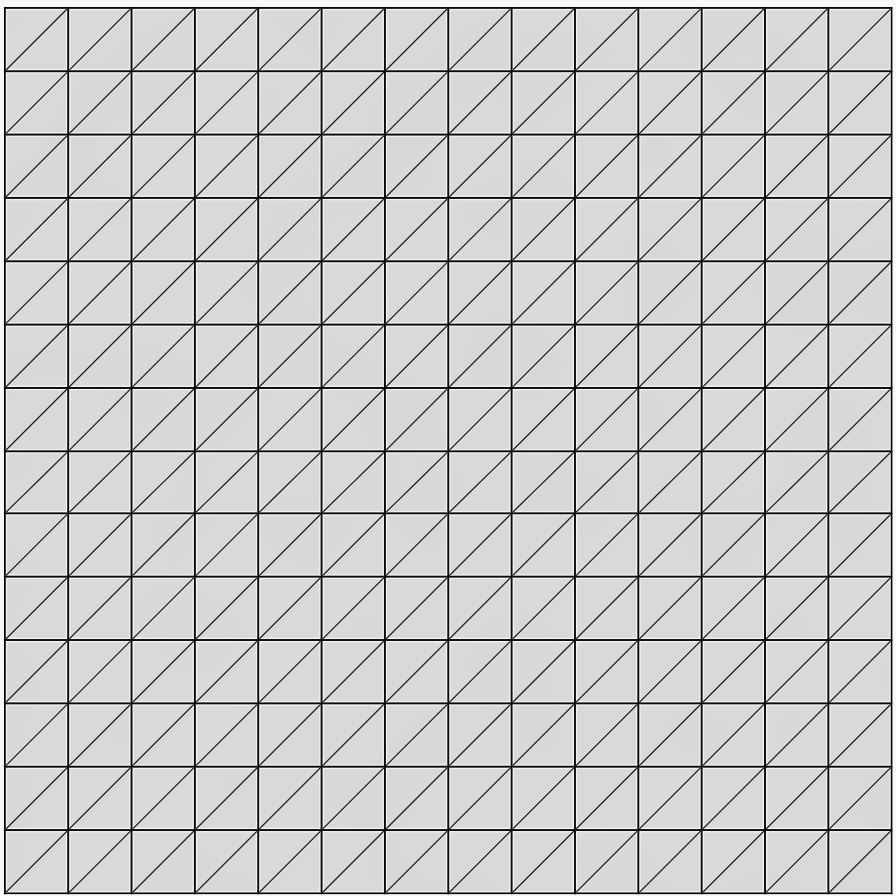
This pattern is drawn by a Shadertoy shader. Its source:

```glsl
// A 14 by 14 sheet of grey squares, each split by a rising diagonal.
// Ruled lines are box-filtered distances in grid space, edged with a pale
// halo; gradient noise gives the grey a faint green and pink drift.

vec2 hashGradient(vec2 cell) {
    float angle = 6.2832 * fract(sin(dot(cell, vec2(127.1, 311.7))) * 43758.5);
    return vec2(cos(angle), sin(angle));
}

float gradientNoise(vec2 p) {
    vec2 i = floor(p), f = fract(p);
    vec2 u = f * f * f * (f * (f * 6.0 - 15.0) + 10.0);
    vec2 e = vec2(0.0, 1.0);
    float low = mix(dot(hashGradient(i), f),
                    dot(hashGradient(i + e.yx), f - e.yx), u.x);
    float high = mix(dot(hashGradient(i + e), f - e),
                     dot(hashGradient(i + 1.0), f - 1.0), u.x);
    return mix(low, high, u.y);
}

// Share of a pixel covered by a line of the given half width
float lineCoverage(float dist, float halfWidth, float pixel) {
    float overlap = min(dist + 0.5 * pixel, halfWidth) - max(dist - 0.5 * pixel, -halfWidth);
    return clamp(overlap / pixel, 0.0, 1.0);
}

void mainImage(out vec4 fragColor, in vec2 fragCoord) {
    vec2 uv = fragCoord / iResolution.xy;
    float pixel = 1.0 / iResolution.y;
    const float count = 14.0;
    const float pitch = 0.0707;

    // Grid space; the seventh row from the bottom is slightly squashed
    vec2 sheet = uv - vec2(0.0054, 0.0029);
    sheet.y += 0.0015 * clamp((uv.y - 0.4271) / 0.0692, 0.0, 1.0);
    vec2 grid = sheet / pitch;

    // Distances to the ruled lines, the diagonal and the sheet edge
    vec2 ruled = abs(grid - clamp(round(grid), 0.0, count)) * pitch;
    vec2 local = fract(grid);
    float diagonal = abs(local.x - local.y) * pitch * 0.7071;
    vec2 outside = abs(grid - 0.5 * count) - 0.5 * count;
    float edge = max(outside.x, outside.y) * pitch;
    float inside = clamp(0.5 - edge / pixel, 0.0, 1.0);
    float framed = clamp(0.5 - (edge - 0.00105) / pixel, 0.0, 1.0);

    // Grey fill with a faint tint
    float tint = gradientNoise(grid * 0.6 + 3.7);
    vec3 color = vec3(0.85) + vec3(-0.006, 0.007, -0.004) * tint;

    // Pale halo beside the ruled lines, then the margin
    float halo = max(lineCoverage(ruled.x, 0.0026, pixel),
                     lineCoverage(ruled.y, 0.0026, pixel));
    color = mix(color, vec3(0.95), halo);
    color = mix(vec3(0.97), color, inside);

    // Thin diagonals under the heavier ruled lines
    float ink = 0.94 * inside * lineCoverage(diagonal, 0.00068, pixel);
    float rules = max(lineCoverage(ruled.x, 0.00108, pixel),
                      lineCoverage(ruled.y, 0.00108, pixel));
    ink = max(ink, rules * framed);
    color = mix(color, vec3(0.04), ink);

    fragColor = vec4(color, 1.0);
}
```
